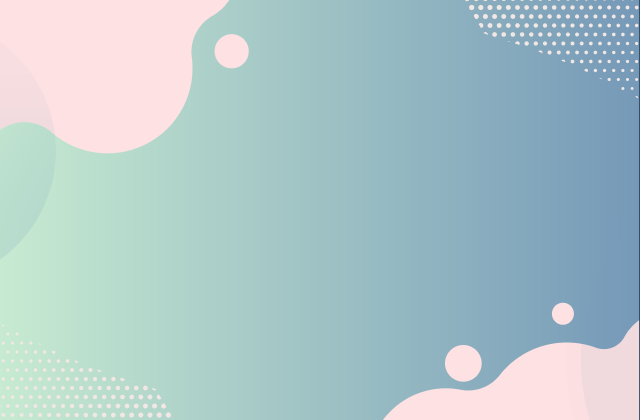
A Shadertoy shader for this background:

```glsl
// Soft green-to-blue gradient with pink liquid shapes in two corners,
// halftone dots in the other two, and faint translucent discs.
// Liquid outlines are circles joined by tangent concave arcs.

#define HEIGHT 504.0      // canvas height in layout units, y pointing down
#define DOT_PITCH vec2(11.0, 10.8)
#define GREEN vec3(0.780, 0.920, 0.820)
#define BLUE vec3(0.460, 0.600, 0.720)
#define PINK vec3(0.996, 0.884, 0.886)
#define DOT_COLOR vec3(0.945, 0.905, 0.895)
#define VEIL vec3(0.463, 0.608, 0.725)
#define EDGE_COLOR vec3(0.150, 0.250, 0.350)

float coverage(float d) {
    return clamp(0.5 - d * iResolution.y / HEIGHT, 0.0, 1.0);
}

// Circle given as centre.xy and radius.
float disc(vec2 p, vec3 c) {
    return length(p - c.xy) - c.z;
}

// Two circles joined by a concave arc of radius r, clockwise of a to b.
float bridge(vec2 p, vec3 a, vec3 b, float r) {
    vec2 axis = b.xy - a.xy;
    float span = length(axis);
    vec2 u = axis / span;
    vec2 n = vec2(-u.y, u.x);
    float ra = a.z + r;
    float rb = b.z + r;

    // Centre of the arc in the local frame of the pair
    float t = (span * span + ra * ra - rb * rb) / (2.0 * span);
    float h = sqrt(max(ra * ra - t * t, 0.0));
    vec2 q = vec2(dot(p - a.xy, u), dot(p - a.xy, n));

    // Triangle of the three centres, minus the arc's disc
    float sideA = (t * q.y - h * q.x) / ra;
    float sideB = (h * (q.x - span) + (span - t) * q.y) / rb;
    float web = max(max(sideA, sideB), -q.y);
    web = max(web, r - length(q - vec2(t, h)));
    return min(web, min(disc(p, a), disc(p, b)));
}

float topLiquid(vec2 p) {
    vec3 lobe = vec3(129.0, 82.0, 102.0);
    vec3 upper = vec3(225.0, -33.0, 60.0);
    vec3 outer = vec3(-60.0, 90.0, 89.0);
    float body = max(p.x - lobe.x, p.y - 84.0);
    float arms = min(bridge(p, lobe, upper, 50.0), bridge(p, outer, lobe, 50.0));
    return min(body, arms);
}

float bottomLiquid(vec2 p) {
    vec3 left = vec3(535.0, 560.0, 94.0);
    vec3 middle = vec3(680.0, 513.0, 102.0);
    vec3 right = vec3(802.0, 433.0, 60.0);
    return min(bridge(p, middle, left, 48.0), bridge(p, right, middle, 28.0));
}

float droplets(vec2 p) {
    float d = disc(p, vec3(278.0, 61.5, 20.5));
    d = min(d, disc(p, vec3(675.5, 376.5, 13.2)));
    return min(d, disc(p, vec3(556.0, 436.0, 22.0)));
}

// Staggered dots cut by a slanted outline; q is measured from the corner.
float halftone(vec2 q) {
    vec2 g = q - vec2(4.0, 9.0);
    float row = floor(g.y / DOT_PITCH.y + 0.5);
    g.x -= 0.5 * DOT_PITCH.x * mod(row, 2.0);
    vec2 cell = g - DOT_PITCH * floor(g / DOT_PITCH + 0.5);
    float radius = 2.2 + 0.0045 * q.x - 0.0055 * (q.y - 9.0);
    float dots = length(cell) - radius;

    float slope = q.y - 44.0 - 0.43 * (175.0 - q.x) + 6.0 * sin(q.x * 0.018);
    float side = q.x + 0.6 * q.y - 211.0;
    return max(dots, max(slope, side) * 0.9);
}

void mainImage(out vec4 fragColor, in vec2 fragCoord) {
    float scale = HEIGHT / iResolution.y;
    float width = iResolution.x * scale;
    vec2 p = vec2(fragCoord.x, iResolution.y - fragCoord.y) * scale;

    // Background gradient
    vec3 color = mix(GREEN, BLUE, p.x / width);

    // Halftone corners, the second turned by half a circle
    float dots = min(halftone(vec2(width - p.x, p.y)),
                     halftone(vec2(p.x, HEIGHT + 3.0 - p.y)));
    color = mix(color, DOT_COLOR, coverage(dots));

    // Liquid shapes and droplets
    float liquid = min(min(topLiquid(p), bottomLiquid(p)), droplets(p));
    color = mix(color, PINK, coverage(liquid));

    // Translucent discs
    float leftVeil = mix(0.04, 0.17, smoothstep(30.0, 310.0, p.y));
    color = mix(color, VEIL, leftVeil * coverage(disc(p, vec3(-94.0, 181.0, 161.0))));
    vec3 rightDisc = vec3(947.0, 432.0, 250.0);
    color = mix(color, VEIL, 0.09 * coverage(disc(p, rightDisc)));
    rightDisc.z += 18.0;
    color = mix(color, VEIL, 0.015 * coverage(disc(p, rightDisc)));

    // Thin dark line on the right border
    color = mix(color, EDGE_COLOR, coverage(width - 1.0 - p.x));
    fragColor = vec4(color, 1.0);
}
```
